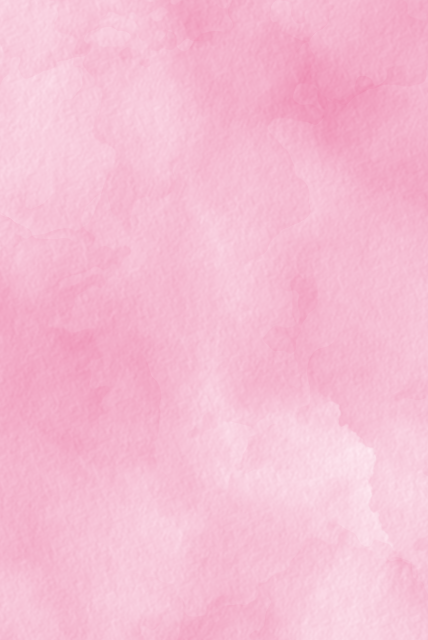
Reproduce this texture procedurally as a WebGL 2 fragment shader.

```glsl
#version 300 es
precision highp float;
// Pink watercolour wash on cold-pressed paper: warped noise clouds over
// broad pigment gradients, dried tide lines along noise contours, a pale
// pool with one crisp edge, and embossed paper grain lit from the left.

uniform vec2 u_resolution;
out vec4 fragColor;

float hash(vec2 p) {
    return fract(sin(dot(p, vec2(127.1, 311.7))) * 43758.5453);
}

float noise(vec2 p) {
    vec2 i = floor(p), f = fract(p);
    vec2 u = f * f * f * (f * (f * 6.0 - 15.0) + 10.0);
    return mix(mix(hash(i), hash(i + vec2(1, 0)), u.x),
               mix(hash(i + vec2(0, 1)), hash(i + vec2(1, 1)), u.x), u.y);
}

// Octaves are rotated to hide the lattice; gain sets the roughness.
float fbm(vec2 p, float gain) {
    float sum = 0.0, total = 0.0, amp = 1.0;
    for (int i = 0; i < 5; i++) {
        sum += amp * noise(p);
        total += amp;
        amp *= gain;
        p = mat2(1.6, 1.2, -1.2, 1.6) * p + 7.3;
    }
    return sum / total;
}

// Soft round stain of pigment or water.
float stain(vec2 p, vec2 centre, float falloff) {
    vec2 d = p - centre;
    return exp(-dot(d, d) * falloff);
}

// Crisp on the side where d crosses zero, fading as d grows.
float driedEdge(float d, float fade) {
    return smoothstep(-0.004, 0.007, d) * exp(-max(d, 0.0) * fade);
}

// Contours of rough noise, showing only here and there.
float tideLines(vec2 p) {
    float sum = 0.0;
    for (int i = 0; i < 4; i++) {
        vec2 q = p + float(i) * vec2(5.7, 3.1);
        float d = fbm(q * 2.6 + 11.0, 0.52) - 0.5;
        float gate = smoothstep(0.45, 0.75, noise(q * 3.6 + 40.0));
        sum += gate * driedEdge(d, 16.0);
    }
    return sum;
}

// Pale water mark whose right border dried sharp.
float palePool(vec2 p) {
    vec2 wobble = vec2(fbm(p * 9.0, 0.55), fbm(p * 9.0 + 30.0, 0.55)) - 0.5;
    vec2 q = p + wobble * 0.12;
    float border = 0.72 + 0.17 * (1.0 - smoothstep(0.36, 0.64, q.y));
    float height = smoothstep(0.02, 0.3, q.y) * (1.0 - smoothstep(0.5, 0.64, q.y));
    return height * driedEdge(border - q.x, 3.2);
}

// Slope of the paper surface toward the light.
float paperRelief(vec2 p) {
    vec2 toLight = vec2(-0.0026, 0.0008);
    mat2 turn = mat2(0.83, 0.56, -0.56, 0.83);
    float relief = 0.0;
    for (int i = 0; i < 2; i++) {
        float scale = 80.0 + 65.0 * float(i);
        relief += noise(turn * (p - toLight) * scale) - noise(turn * (p + toLight) * scale);
        turn = turn * turn;
    }
    return relief;
}

void main() {
    // Canvas width is one unit.
    vec2 p = gl_FragCoord.xy / u_resolution.x;
    float top = u_resolution.y / u_resolution.x;
    vec2 warp = vec2(fbm(p * 3.2 + 3.0, 0.55), fbm(p * 3.2 + 19.0, 0.55)) - 0.5;
    vec2 q = p + warp * 0.3;

    // Broad distribution of pigment
    float pigment = 0.52;
    pigment += 0.3 * stain(q, vec2(1.0, top - 0.2), 8.0);
    pigment -= 0.14 * stain(q, vec2(0.12, top - 0.2), 7.0);
    pigment += 0.14 * exp(-q.x * q.x * 12.0) * (1.0 - smoothstep(0.75, 1.05, q.y));
    pigment -= 0.4 * stain(q, vec2(1.0, 0.0), 5.0);

    // Clouds, water marks and tide lines
    pigment += 0.72 * (fbm(q * 4.0 + 8.0, 0.55) - 0.5);
    pigment -= 0.27 * palePool(p);
    pigment += 0.13 * tideLines(p + warp * 0.1);
    pigment += 0.05 * (noise(p * 60.0) - 0.5);

    vec3 colour = mix(vec3(0.99, 0.90, 0.933), vec3(0.94, 0.60, 0.733),
                      clamp(pigment, 0.0, 1.05));
    colour -= paperRelief(p) * vec3(0.014, 0.03, 0.024);
    fragColor = vec4(colour, 1.0);
}
```
